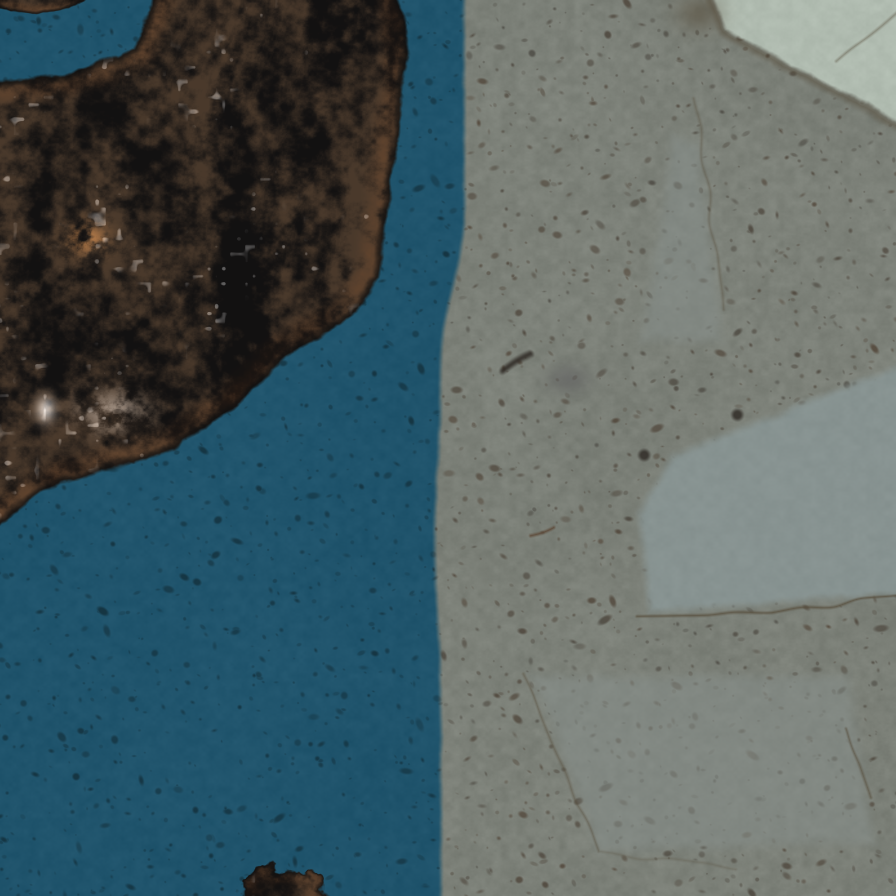
Give the GLSL for this texture, as a WebGL 2 fragment shader.

```glsl
#version 300 es
precision highp float;
// Thin section: a dark brown rock in blue resin beside a speckled grey matrix with pale grains.
uniform vec2 u_resolution;
out vec4 fragColor;

#define EDGE_SOFT 0.0025
#define EDGE_WOBBLE 0.007
#define SPECK_CELLS 42.0
#define SPECK_CHANCE 0.62
#define MOTTLE 0.055
#define BLUE vec3(.125, .33, .425)
#define GREY vec3(.485, .502, .47)
#define PALE_GREY vec3(.512, .538, .517)
#define PALE_BLUE vec3(.53, .575, .568)
#define WHITE vec3(.69, .735, .69)
#define CRACK_BROWN vec3(.33, .29, .22)

const vec2 ROCK[17] = vec2[17](
  vec2(-.1, .905), vec2(0, .908), vec2(.08, .919), vec2(.15, .945), vec2(.19, 1.05), vec2(.437, 1.05),
  vec2(.457, .94), vec2(.436, .8), vec2(.423, .69), vec2(.397, .652), vec2(.319, .6), vec2(.26, .544),
  vec2(.195, .499), vec2(.09, .466), vec2(.045, .452), vec2(0, .415), vec2(-.1, .36));

float hash(vec2 p) { return fract(sin(dot(p, vec2(127.1, 311.7))) * 43758.5453); }

float noise(vec2 p) {
  vec2 i = floor(p), f = fract(p);
  f = f * f * (3.0 - 2.0 * f);
  return mix(mix(hash(i), hash(i + vec2(1, 0)), f.x),
             mix(hash(i + vec2(0, 1)), hash(i + 1.0), f.x), f.y);
}

float fbm(vec2 p) {
  float sum = 0.0, amp = 0.53;
  for (int i = 0; i < 4; i++) { sum += amp * noise(p); p = p * 2.1 + 17.3; amp *= 0.5; }
  return sum;
}

float fill(float d, float soft) { return 1.0 - smoothstep(-soft, soft, d); }

float segment(vec2 p, vec2 a, vec2 b) {
  vec2 ab = b - a;
  return length(p - a - ab * clamp(dot(p - a, ab) / dot(ab, ab), 0.0, 1.0));
}

float stroke(vec2 p, vec2 a, vec2 b) { return fill(segment(p, a, b) - .001, EDGE_SOFT); }

// Signed distance to the line a-b, negative on its left
float side(vec2 p, vec2 a, vec2 b) {
  vec2 t = normalize(b - a);
  return dot(p - a, vec2(t.y, -t.x));
}

float quad(vec2 p, vec2 a, vec2 b, vec2 c, vec2 d) {
  return max(max(side(p, a, b), side(p, b, c)), max(side(p, c, d), side(p, d, a)));
}

float rockDistance(vec2 p) {
  float d = 9.0, s = 1.0;
  for (int i = 0, j = 16; i < 17; j = i, i++) {
    vec2 a = ROCK[i], b = ROCK[j];
    d = min(d, segment(p, a, b));
    if ((a.y > p.y) != (b.y > p.y) && p.x < a.x + (b.x - a.x) * (p.y - a.y) / (b.y - a.y)) s = -s;
  }
  return s * d;
}

float spot(vec2 p, vec2 center, vec2 radius) {
  vec2 q = (p - center) / radius;
  return exp(-dot(q, q));
}

// Elongated specks, at most one per cell
float specks(vec2 g, float chance) {
  float cover = 0.0;
  for (int k = 0; k < 9; k++) {
    vec2 id = floor(g) + vec2(k % 3 - 1, k / 3 - 1);
    float size = mix(.05, .16, pow(hash(id + 7.7), 2.0)), turn = 2.2 * hash(id + 3.1) - 1.5;
    vec2 q = g - id - vec2(hash(id + 1.3), hash(id + 5.9));
    q *= mat2(cos(turn), sin(turn), -sin(turn), cos(turn));
    q.x *= mix(.45, 1.0, hash(id + 9.2));
    cover = max(cover, fill(length(q) - size, .07) * step(hash(id), chance) * mix(.4, .9, hash(id + 2.4)));
  }
  return cover;
}

vec3 rockColor(vec2 p, float d) {
  float streak = fbm(vec2(p.x * 34.0 + 2.0 * noise(p * 9.0), p.y * 6.0));
  float patches = fbm(p * 17.0 + 4.0), grit = fbm(p * 75.0);
  float tone = mix(patches, streak, smoothstep(.1, .28, p.x)) * .65 + grit * .55;
  tone -= .16 * spot(p, vec2(.265, .8), vec2(.03, .3)) + .13 * spot(p, vec2(.08, .62), vec2(.07, .06));
  vec3 c = mix(vec3(.07, .065, .065), vec3(.29, .225, .17), smoothstep(.38, .83, tone));
  c += vec3(.1, .045, .01) * smoothstep(-.035, -.012, d) * grit;
  float gleam = smoothstep(.35, .75, grit);
  c += vec3(.42, .26, .12) * spot(p, vec2(.098, .733), vec2(.022, .018)) * gleam;
  c += .33 * spot(p, vec2(.125, .54), vec2(.035, .022)) * gleam;
  c += .57 * spot(p, vec2(.051, .543), vec2(.01, .013));
  c += .3 * smoothstep(.78, .95, noise(p * 120.0)) * smoothstep(.5, .7, patches);
  return mix(c, vec3(.06), smoothstep(-.01, -.001, d) * .75);
}

void main() {
  vec2 p = gl_FragCoord.xy / u_resolution;
  float wobble = EDGE_WOBBLE * (fbm(p * 45.0) - .5), mottle = MOTTLE * (fbm(p * 110.0) - .5);

  // Grey matrix with pale grains
  float shard = quad(p, vec2(.717, .62), vec2(.805, .62), vec2(.779, .84), vec2(.752, .845));
  float slab = quad(p, vec2(.67, .05), vec2(.975, .06), vec2(.945, .245), vec2(.595, .245));
  float lens = quad(p, vec2(.725, .317), vec2(1.1, .344), vec2(1.1, .63), vec2(.708, .474));
  lens = max(lens, side(p, vec2(.749, .49), vec2(.714, .427))) + wobble;
  float crystal = max(side(p, vec2(.802, .99), vec2(.81, .967)), side(p, vec2(.81, .967), vec2(1, .866))) + wobble;
  float pale = fill(min(shard, slab) + wobble, .01);
  float speckle = max(specks(p * SPECK_CELLS, SPECK_CHANCE), .6 * specks(p * SPECK_CELLS * 1.6 + 3.7, .35));
  vec3 grey = GREY + .035 * (fbm(p * 9.0) - .5) + mottle * 1.3;
  grey = mix(grey, PALE_GREY + mottle * .5, pale * .85);
  grey = mix(grey, mix(vec3(.23, .22, .2), vec3(.3, .23, .17), noise(p * 30.0)), speckle * (.8 - .5 * pale));
  grey = mix(grey, CRACK_BROWN, .55 * fill(abs(crystal - .005) - .003, .006));
  grey = mix(grey, PALE_BLUE + mottle * .6, fill(lens, .007));
  grey = mix(grey, WHITE + mottle, fill(crystal, .003));

  // Cracks, smudges and large specks
  vec2 w = p + EDGE_WOBBLE * (vec2(noise(p * 28.0), noise(p * 28.0 + 9.0)) - .5);
  float crack = max(stroke(w, vec2(.71, .314), vec2(.86, .318)), stroke(w, vec2(.86, .318), vec2(1.02, .336)));
  crack = max(crack, .6 * stroke(w, vec2(.585, .25), vec2(.67, .05)));
  crack = max(crack, .5 * stroke(w, vec2(.775, .89), vec2(.807, .655)));
  crack = max(crack, .8 * stroke(w, vec2(.944, .187), vec2(.97, .108)));
  crack = max(crack, .35 * stroke(w, vec2(.67, .05), vec2(.82, .03)));
  crack = max(crack, .6 * stroke(w, vec2(.935, .935), vec2(1.01, .995)));
  grey = mix(grey, CRACK_BROWN, crack * .85);
  grey = mix(grey, vec3(.38), .6 * spot(p, vec2(.634, .577), vec2(.022, .015)));
  grey = mix(grey, CRACK_BROWN, .5 * spot(p, vec2(.78, .985), vec2(.025, .02)));
  float dots = min(length(p - vec2(.719, .492)), length(p - vec2(.823, .537))) - .006;
  dots = min(dots, segment(w, vec2(.563, .585), vec2(.593, .605)) - .003);
  grey = mix(grey, vec3(.17, .15, .13), .8 * fill(dots, .003));
  grey = mix(grey, vec3(.32, .21, .13), .8 * stroke(w, vec2(.593, .404), vec2(.618, .413)));

  // Blue resin
  vec3 blue = BLUE + .02 * (fbm(p * 7.0) - .5) + mottle * .7;
  blue = mix(blue, vec3(.07, .17, .21), .85 * speckle);
  float border = .492 + .026 * smoothstep(.6, .76, p.y) - .007 * exp(-pow(abs(p.y - .4) * 10.0, 2.0));
  vec3 color = mix(grey, blue, fill(p.x - border + wobble * .4, .004));

  // Rock with small pieces at the top left and bottom
  float corner = length((p - vec2(.035, 1.01)) / vec2(1, .4)) - .062 + wobble * 2.0;
  float chip = length((p - vec2(.315, -.005)) / vec2(1, .7)) - .052 + wobble * 6.0;
  float rock = min(rockDistance(p) + wobble * 1.3, min(corner, chip));
  fragColor = vec4(mix(color, rockColor(p, rock), fill(rock, EDGE_SOFT)), 1);
}
```
